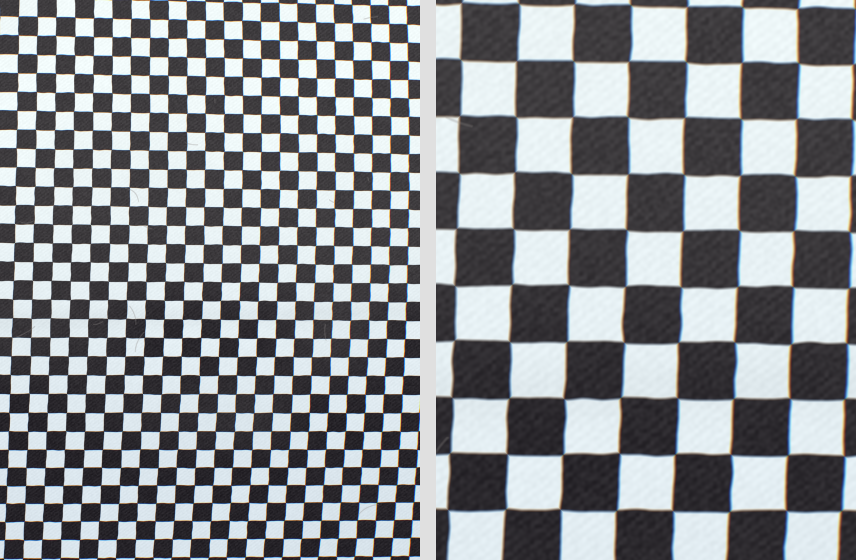
Left, the full canvas; right, a detail of the centre.
This pattern is drawn by a Shadertoy shader. Its source:

```glsl
const vec3 INK_LIT = vec3(0.245, 0.235, 0.245);
const vec3 INK_DEEP = vec3(0.145, 0.135, 0.155);
const vec3 CLOTH_TOP = vec3(0.945, 0.98, 0.98);
const vec3 CLOTH_LOW = vec3(0.85, 0.895, 0.925);
const vec3 LINT = vec3(0.55, 0.53, 0.52);

float hash(vec2 p) {
    p = fract(p * vec2(0.1031, 0.1173));
    p += dot(p, p.yx + 33.33);
    return fract((p.x + p.y) * p.x * 43.7);
}

float noise(vec2 p) {
    vec2 i = floor(p), f = fract(p);
    f = f * f * (3.0 - 2.0 * f);
    return mix(mix(hash(i), hash(i + vec2(1, 0)), f.x),
               mix(hash(i + vec2(0, 1)), hash(i + vec2(1, 1)), f.x), f.y);
}

// Slightly skewed and stretched cloth: uv (top-left origin) to column and row
vec2 clothGrid(vec2 uv) {
    float v = uv.y;
    float left = 0.0443 - 0.0139 * v - 0.0208 * v * v;
    float right = 0.9236 + 0.0417 * v - 0.0799 * v * v;
    float bulge = 0.0208 * uv.x * (1.0 - uv.x);
    float column = 1.0 + 20.0 * (uv.x - bulge - left) / (right - left);
    float row = mix(29.65 * v - 2.857, 30.27 * v - 3.335, uv.x);
    return vec2(column, row + 0.27 * smoothstep(0.75, 1.0, v));
}

// Signed distance to the nearest check edge, positive inside white checks
float checkDistance(vec2 grid) {
    vec2 cell = floor(grid);
    vec2 fromCentre = abs(fract(grid) - 0.5);
    float inside = 0.5 - max(fromCentre.x, fromCentre.y);
    return mod(cell.x + cell.y, 2.0) < 0.5 ? inside : -inside;
}

float whiteCover(vec2 grid, float inkSpread, float blur) {
    return smoothstep(-blur, blur, checkDistance(grid) - inkSpread);
}

// One curved hair lying along its local x axis
float hair(vec2 p, float angle, float halfLength, float bend, float blur) {
    float c = cos(angle), s = sin(angle);
    p = mat2(c, -s, s, c) * p;
    p.y += bend * p.x * p.x;
    p.x -= clamp(p.x, -halfLength, halfLength);
    return 1.0 - smoothstep(0.0, blur, length(p));
}

float scatteredLint(vec2 p, float aspect, float blur) {
    float cover = 0.0;
    for (int i = 0; i < 14; i++) {
        float id = float(i) * 7.3 + 2.0;
        vec2 centre = vec2(hash(vec2(id, 1.0)), hash(vec2(id, 5.0)) * aspect);
        float angle = 6.283 * hash(vec2(id, 9.0));
        float halfLength = mix(0.004, 0.028, hash(vec2(id, 13.0)));
        float bend = mix(-18.0, 18.0, hash(vec2(id, 17.0)));
        cover = max(cover, hair(p - centre, angle, halfLength, bend, blur));
    }
    return cover;
}

void mainImage(out vec4 fragColor, in vec2 fragCoord) {
    vec2 uv = fragCoord / iResolution.xy;
    uv.y = 1.0 - uv.y;
    float aspect = iResolution.y / iResolution.x;
    vec2 p = uv * vec2(1.0, aspect);

    // Printed checks with slightly uneven edges
    vec2 grid = clothGrid(uv);
    float blur = max(0.04, 0.75 * fwidth(grid.y));
    vec2 wobble = vec2(noise(grid * 3.0), noise(grid * 3.0 + 41.0)) - 0.5;
    vec2 edgeGrid = grid + 0.035 * wobble;

    // Faint colour fringing toward the margins
    vec2 fringe = 0.035 * (uv - 0.5) + vec2(0.012, 0.0);
    vec3 white = vec3(whiteCover(edgeGrid - fringe, 0.016, blur),
                      whiteCover(edgeGrid, 0.016, blur),
                      whiteCover(edgeGrid + fringe, 0.016, blur));

    // Soft light across the cloth and a shallow crease
    float mottling = noise(p * 5.0) - 0.5;
    float shade = smoothstep(0.3, 0.9, uv.y + 0.35 * mottling);
    float crease = exp(-pow((uv.y - 0.575 + 0.02 * uv.x) / 0.018, 2.0));
    vec3 ink = mix(INK_LIT, INK_DEEP, shade);
    vec3 cloth = mix(CLOTH_TOP, CLOTH_LOW, smoothstep(0.1, 1.0, uv.y));
    cloth *= 1.0 + 0.02 * mottling - 0.03 * crease;

    // Twill weave and thread grain
    float twill = sin(6.283 * (grid.x * 4.0 + grid.y * 5.0));
    float grain = noise(grid * 14.0) - 0.5;
    ink += 0.012 * twill + 0.05 * grain;
    cloth += 0.008 * twill + 0.025 * grain;

    vec3 color = mix(ink, cloth, white);
    float lint = scatteredLint(p, aspect, max(0.002, 1.2 / iResolution.x));
    color = mix(color, LINT, 0.3 * lint);
    fragColor = vec4(clamp(color, 0.0, 1.0), 1.0);
}
```
